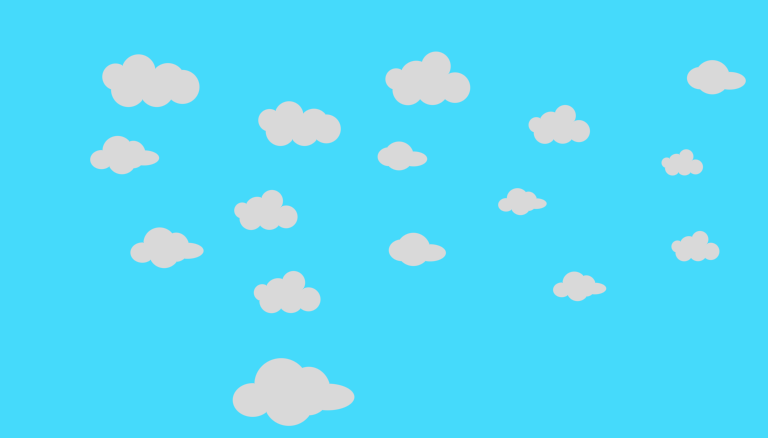
Reproduce this pattern procedurally as a Shadertoy shader.

```glsl
// Flat grey cartoon clouds scattered over a bright cyan sky.

const vec3 SKY_COLOR = vec3(0.27, 0.855, 0.985);
const vec3 CLOUD_COLOR = vec3(0.85);

const int ROWS = 3;
const int COLUMNS = 5;
const vec2 FIRST_CLOUD = vec2(0.20, 0.775);   // x in canvas widths, y in heights
const vec2 CLOUD_STEP = vec2(0.18, -0.19);
const vec2 JITTER = vec2(0.022, 0.016);
const float ODD_ROW_SHIFT = -0.045;
const float ZIGZAG = 0.05;                    // neighbours alternate up and down
const vec3 ROW_WIDTHS = vec3(0.178, 0.125, 0.145);
const float WIDTH_TAPER = 0.125;              // clouds shrink to the right
const float WIDTH_VARIATION = 0.12;
const vec3 LOW_CLOUD = vec3(0.382, 0.105, 0.277);   // x, y, width

vec2 hash22(vec2 p) {
    vec3 q = fract(p.xyx * vec3(0.1031, 0.1030, 0.0973));
    q += dot(q, q.yzx + 33.33);
    return fract((q.xx + q.yz) * q.zy);
}

float roundPuff(vec2 p, float x, float y, float radius) {
    return length(p - vec2(x, y)) - radius;
}

// Approximate distance to an ellipse
float ovalPuff(vec2 p, vec2 center, vec2 radii) {
    vec2 q = (p - center) / radii;
    float k = length(q);
    return max(k, 1e-4) * (k - 1.0) / max(length(q / radii), 1e-4);
}

// Cloud shapes, each about one unit wide
float longCloud(vec2 p) {
    float d = roundPuff(p, -0.363, 0.038, 0.137);
    d = min(d, roundPuff(p, -0.127, 0.094, 0.175));
    d = min(d, roundPuff(p, -0.231, -0.094, 0.179));
    d = min(d, roundPuff(p, 0.061, -0.094, 0.179));
    d = min(d, roundPuff(p, 0.175, 0.0, 0.179));
    return min(d, roundPuff(p, 0.325, -0.066, 0.175));
}

float peakedCloud(vec2 p) {
    float d = roundPuff(p, -0.375, -0.012, 0.125);
    d = min(d, roundPuff(p, -0.14, 0.012, 0.19));
    d = min(d, roundPuff(p, 0.09, 0.137, 0.172));
    d = min(d, roundPuff(p, -0.237, -0.137, 0.18));
    d = min(d, roundPuff(p, 0.05, -0.125, 0.19));
    return min(d, roundPuff(p, 0.312, -0.112, 0.178));
}

float smallCloud(vec2 p) {
    float d = ovalPuff(p, vec2(-0.27, -0.015), vec2(0.23, 0.19));
    d = min(d, ovalPuff(p, vec2(-0.07, 0.0), vec2(0.295, 0.29)));
    return min(d, ovalPuff(p, vec2(0.222, -0.06), vec2(0.275, 0.15)));
}

float tailedCloud(vec2 p) {
    float d = ovalPuff(p, vec2(-0.336, -0.066), vec2(0.164, 0.139));
    d = min(d, ovalPuff(p, vec2(-0.1, 0.066), vec2(0.221, 0.213)));
    d = min(d, ovalPuff(p, vec2(0.127, 0.008), vec2(0.18, 0.2)));
    d = min(d, ovalPuff(p, vec2(-0.037, -0.082), vec2(0.205, 0.197)));
    return min(d, ovalPuff(p, vec2(0.283, -0.041), vec2(0.22, 0.11)));
}

float cloud(vec2 p, int kind) {
    if (kind == 0) return longCloud(p);
    if (kind == 1) return peakedCloud(p);
    if (kind == 2) return smallCloud(p);
    return tailedCloud(p);
}

void mainImage(out vec4 fragColor, in vec2 fragCoord) {
    vec2 p = fragCoord / iResolution.y;
    float aspect = iResolution.x / iResolution.y;
    float pixel = 1.0 / iResolution.y;

    // Single large cloud low in the sky
    vec2 lowCenter = LOW_CLOUD.xy * vec2(aspect, 1.0);
    float d = tailedCloud((p - lowCenter) / LOW_CLOUD.z) * LOW_CLOUD.z;

    // Jittered rows of smaller clouds
    for (int row = 0; row < ROWS; row++) {
        for (int col = 0; col < COLUMNS; col++) {
            vec2 cell = vec2(col, row);
            vec2 offset = 2.0 * hash22(cell + 3.7) - 1.0;
            vec2 center = FIRST_CLOUD + CLOUD_STEP * cell + JITTER * offset;
            center.x += ODD_ROW_SHIFT * float(row % 2);
            center.y += ZIGZAG * (1.0 - 2.0 * float(col % 2));
            center.x *= aspect;

            float vary = 2.0 * hash22(cell + 21.3).x - 1.0;
            float width = ROW_WIDTHS[row] * (1.0 + WIDTH_VARIATION * vary)
                        * (1.0 + WIDTH_TAPER * (2.0 - cell.x));
            int kind = row == 0 ? col / 2 : 1 + (col + 2) % 3;
            d = min(d, cloud((p - center) / width, kind) * width);
        }
    }

    float cover = 1.0 - smoothstep(-0.75 * pixel, 0.75 * pixel, d);
    fragColor = vec4(mix(SKY_COLOR, CLOUD_COLOR, cover), 1.0);
}
```
